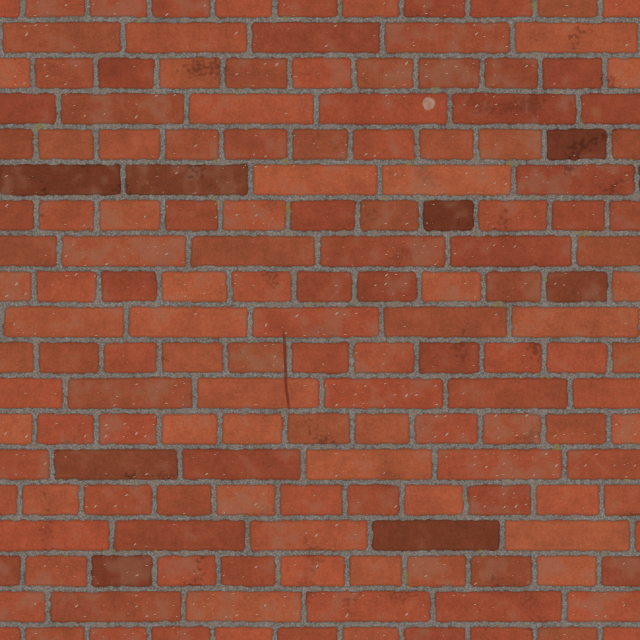
A WebGL 1 fragment shader for this texture:

```glsl
precision highp float;
// Weathered red brick wall: rows of long and short bricks alternate in grey mortar; tiles seamlessly.

uniform vec2 u_resolution;

#define ROWS 18.0
#define LONG_PER_ROW 5.0
#define SHORT_PER_ROW 10.0
#define ROW_SHIFT 0.56
#define JOINT_HALF 0.0041
#define CORNER 0.0055
#define JOINT_JITTER 0.016
#define EDGE_WEAR 0.0024
#define FLECK_AMOUNT 0.30
#define BRICK_COLOR vec3(0.605, 0.305, 0.205)
#define MORTAR_COLOR vec3(0.465, 0.435, 0.410)
#define FLECK_COLOR vec3(0.650, 0.570, 0.510)

vec2 hash2(vec2 p) {
  vec3 q = fract(p.xyx * vec3(0.1031, 0.1030, 0.0973));
  q += dot(q, q.yzx + 33.33);
  return fract((q.xx + q.yz) * q.zy);
}

float cornerSlope(vec2 cell, vec2 offset, float period) {
  float angle = 6.2832 * hash2(mod(cell, period) + period).x;
  return dot(vec2(cos(angle), sin(angle)), offset);
}

// Gradient noise that repeats once per canvas
float noise(vec2 uv, float period) {
  vec2 p = uv * period, i = floor(p), f = p - i;
  vec2 w = f * f * f * (f * (f * 6.0 - 15.0) + 10.0);
  vec2 e = vec2(1.0, 0.0);
  float low = mix(cornerSlope(i, f, period), cornerSlope(i + e, f - e, period), w.x);
  float high = mix(cornerSlope(i + e.yx, f - e.yx, period), cornerSlope(i + 1.0, f - 1.0, period), w.x);
  return mix(low, high, w.y);
}

// Position of a vertical joint, in brick units along its row
float jointAt(float i, float row, float count) {
  float h = hash2(vec2(mod(i, count) + 7.0, row + 31.0)).x;
  return i + (h - 0.5) * JOINT_JITTER * count;
}

float roundedBox(vec2 p, vec2 halfSize, float r) {
  vec2 q = abs(p) - halfSize + r;
  return length(max(q, 0.0)) + min(max(q.x, q.y), 0.0) - r;
}

// Signed distance to the brick at uv; yields its column and row as id
float brickDistance(vec2 uv, out vec2 id) {
  float level = (1.0 - uv.y) * ROWS - ROW_SHIFT;
  float row = mod(floor(level), ROWS);
  float isShort = mod(row, 2.0);
  float lower = step(12.0, row);
  float count = mix(LONG_PER_ROW, SHORT_PER_ROW, isShort);
  float halfBond = mod(floor(row * 0.5) + lower, 2.0);
  float start = mix(0.1 * halfBond - 0.003, 0.051, isShort) - 0.016 * lower;

  float x = (uv.x - start) * count;
  float i = floor(x);
  i += step(jointAt(i + 1.0, row, count), x) - step(x, jointAt(i, row, count));
  float left = jointAt(i, row, count), right = jointAt(i + 1.0, row, count);
  id = vec2(mod(i, count), row);

  vec2 p = vec2((x - 0.5 * (left + right)) / count, (fract(level) - 0.5) / ROWS);
  vec2 halfSize = 0.5 * vec2((right - left) / count, 1.0 / ROWS) - JOINT_HALF;
  return roundedBox(p, halfSize, CORNER);
}

// Tilted pale chips, at most one per grid cell
float flecks(vec2 uv, float grid, float chance, float px) {
  vec2 cell = floor(uv * grid);
  vec2 pick = hash2(cell + 211.0), spot = hash2(cell + 57.0);
  vec2 p = fract(uv * grid) - mix(vec2(0.3), vec2(0.7), spot);
  float angle = 0.3 + 1.3 * (pick.y - 0.5);
  p = mat2(cos(angle), -sin(angle), sin(angle), cos(angle)) * p;
  float d = length(p * vec2(1.0, 2.2)) - mix(0.09, 0.24, spot.x * pick.y);
  return step(pick.x, chance) * (1.0 - smoothstep(-px * grid, px * grid, d));
}

void main() {
  vec2 uv = fract(gl_FragCoord.xy / u_resolution.y);
  float px = 0.8 / u_resolution.y;
  float broad = noise(uv, 5.0), cloud = noise(uv, 22.0);
  float rough = noise(uv, 64.0), fine = noise(uv, 150.0), grain = noise(uv, 330.0);

  // Layout with sagging rows and worn edges
  vec2 id;
  vec2 sag = 0.0016 * vec2(noise(uv, 14.0), noise(uv.yx, 11.0));
  float d = brickDistance(uv + sag, id) + EDGE_WEAR * (rough + 0.6 * fine + 0.3 * cloud);
  float brickMask = 1.0 - smoothstep(-px, px, d);
  vec2 tone = hash2(id + 3.0), wear = hash2(id * 3.0 + 91.0);

  // Fired clay: tone per brick, a few burnt ones, dusty patches
  vec3 brick = BRICK_COLOR * mix(0.91, 1.07, tone.x);
  brick += (tone.y - 0.5) * vec3(0.02, 0.045, 0.025);
  brick *= 1.0 - 0.24 * step(0.955, wear.x);
  brick *= 1.0 + 0.07 * broad + 0.10 * cloud + 0.07 * rough + 0.07 * fine + 0.08 * grain;
  float dust = smoothstep(0.05, 0.6, cloud + 0.5 * rough + 0.5 * wear.y - 0.25);
  brick = mix(brick, vec3(0.53, 0.39, 0.32), 0.4 * dust);
  float soot = smoothstep(0.25, 0.6, noise(uv + 0.37, 17.0) + 0.4 * fine);
  brick *= 1.0 - 0.28 * soot * wear.x;
  brick *= 1.0 - 0.14 * smoothstep(-0.004, 0.0, d);
  float chance = FLECK_AMOUNT * wear.y * (1.0 + broad);
  float chips = max(flecks(uv, 64.0, chance, px), 0.75 * flecks(uv, 128.0, 0.4 * chance, px));
  brick = mix(brick, FLECK_COLOR, 0.8 * chips * smoothstep(0.0, 0.003, -d));

  // Sandy mortar, shaded beside the bricks, with rare lichen
  vec3 mortar = MORTAR_COLOR * (1.0 + 0.10 * cloud + 0.16 * fine + 0.28 * grain);
  mortar = mix(mortar, vec3(0.51, 0.44, 0.38), 0.5 * smoothstep(0.0, 0.5, rough));
  mortar *= mix(0.86, 1.0, smoothstep(0.0, 0.0025, d));
  vec3 color = mix(mortar, brick, brickMask);
  float lichen = smoothstep(0.42, 0.6, noise(uv + 0.61, 26.0) + 0.2 * fine);
  color = mix(color, vec3(0.52, 0.45, 0.20), 0.6 * lichen * smoothstep(-0.003, 0.001, d));

  // One rusty streak and one pale knock
  vec2 s = uv - vec2(0.447 + 0.003 * noise(uv, 24.0), 0.421);
  float streak = (1.0 - smoothstep(0.0009, 0.0009 + 2.0 * px, abs(s.x + 0.06 * s.y)));
  streak *= 1.0 - smoothstep(0.05, 0.068, abs(s.y));
  color = mix(color, vec3(0.40, 0.18, 0.13), 0.75 * streak);
  float knock = length(uv - vec2(0.671, 0.838)) + 0.004 * rough - 0.009;
  color = mix(color, vec3(0.66, 0.53, 0.46) + 0.1 * fine, 0.85 * (1.0 - smoothstep(-px, 2.0 * px, knock)));

  gl_FragColor = vec4(color, 1.0);
}
```
